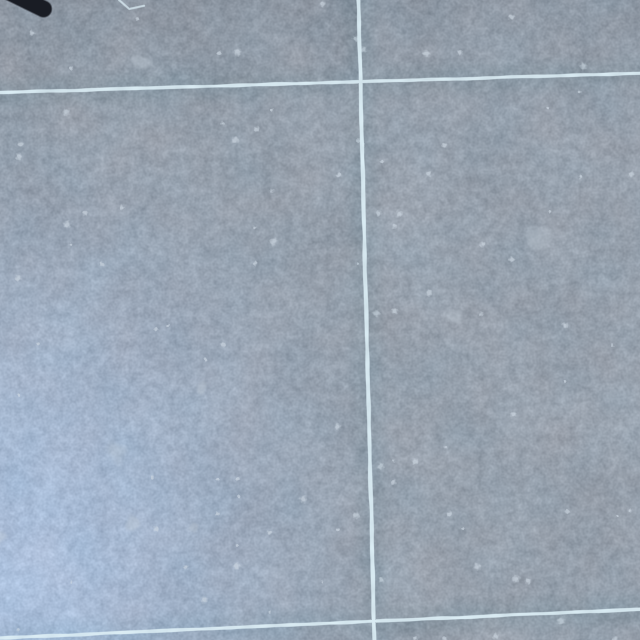
A WebGL 2 fragment shader for this texture:

```glsl
#version 300 es
precision highp float;
// Large grey stone floor tiles with thin pale joints, seen slightly askew.
// A skewed grid gives the joints; layered gradient noise gives the stone grain,
// with scattered flecks, cool light from the lower left and small debris.

uniform vec2 u_resolution;
out vec4 fragColor;

const float TILE = 0.845;
const vec3 STONE = vec3(0.59, 0.63, 0.677);
const vec3 COOL_LIGHT = vec3(0.67, 0.75, 0.86);
const vec3 FLECK = vec3(0.76, 0.80, 0.84);
const vec3 JOINT = vec3(0.86, 0.93, 0.96);
const vec3 DARK_PEG = vec3(0.10, 0.11, 0.14);

vec2 hash2(vec2 p) {
    vec3 q = fract(p.xyx * vec3(0.1031, 0.1030, 0.0973));
    q += dot(q, q.yzx + 33.33);
    return fract((q.xx + q.yz) * q.zy);
}

float cornerSlope(vec2 cell, vec2 corner, vec2 f) {
    float angle = 6.2832 * hash2(cell + corner).x;
    return dot(vec2(cos(angle), sin(angle)), f - corner);
}

float gradientNoise(vec2 p) {
    vec2 i = floor(p), f = fract(p);
    vec2 s = f * f * f * (f * (f * 6.0 - 15.0) + 10.0);
    float low = mix(cornerSlope(i, vec2(0, 0), f), cornerSlope(i, vec2(1, 0), f), s.x);
    float high = mix(cornerSlope(i, vec2(0, 1), f), cornerSlope(i, vec2(1, 1), f), s.x);
    return mix(low, high, s.y);
}

float fractalNoise(vec2 p, int octaves) {
    float sum = 0.0, gain = 1.0;
    for (int i = 0; i < octaves; i++) {
        sum += gain * gradientNoise(p);
        p = mat2(1.6, 1.2, -1.2, 1.6) * p + 17.3;
        gain *= 0.75;
    }
    return sum;
}

// Soft round spots, at most one in each cell
float flecks(vec2 p, float cells, float density, float radius) {
    vec2 q = p * cells, cell = floor(q);
    vec2 pick = hash2(cell + 71.0);
    vec2 centre = 0.3 + 0.4 * hash2(cell + 13.0);
    float size = radius * (0.5 + pick.y);
    float d = length(fract(q) - centre) + 0.12 * gradientNoise(q * 6.0);
    return step(pick.x, density) * (1.0 - smoothstep(0.2 * size, size, d));
}

float segmentDistance(vec2 p, vec2 a, vec2 b) {
    vec2 ab = b - a;
    return length(p - a - ab * clamp(dot(p - a, ab) / dot(ab, ab), 0.0, 1.0));
}

float fillMask(float d, float soft) {
    return 1.0 - smoothstep(-soft, soft, d);
}

// Tile coordinates: joints lie on whole numbers
vec2 tileGrid(vec2 p) {
    float column = (p.x - 0.585 + 0.025 * p.y) / TILE;
    float row = (p.y - 0.003 - 0.045 * p.x) / (0.8525 - 0.015 * p.x);
    return vec2(column, row);
}

vec3 stoneColour(vec2 p, vec2 tileId) {
    float glow = 1.0 - smoothstep(0.0, 0.8, length((p - vec2(0.0, 0.1)) * vec2(1.15, 1.0)));
    vec3 colour = mix(STONE, COOL_LIGHT, glow);
    vec2 q = p + 3.7 * tileId;
    float mottling = fractalNoise(q * 7.0, 3);
    float grain = fractalNoise(q * 62.0, 3);
    float grit = gradientNoise(q * 210.0);
    colour += 0.028 * mottling + 0.055 * grain + 0.035 * grit;
    colour += vec3(0.012, -0.002, -0.008) * fractalNoise(q * 11.0 + 40.0, 2);
    colour += 0.012 * (hash2(tileId + 9.0).x - 0.5);
    colour -= 0.035 * smoothstep(0.82, 1.0, p.y);
    // Worn patches and bright mineral specks
    colour = mix(colour, FLECK, 0.35 * flecks(q, 9.0, 0.12, 0.18));
    return mix(colour, FLECK + 0.05, 0.65 * flecks(q, 38.0, 0.07, 0.2));
}

void main() {
    vec2 p = gl_FragCoord.xy / u_resolution;
    float soft = max(0.0012, 0.8 / min(u_resolution.x, u_resolution.y));
    vec2 grid = tileGrid(p);
    vec3 colour = stoneColour(p, floor(grid));

    // Joints with slight wobble, uneven width and a dim border
    vec2 wobble = 0.0012 * vec2(gradientNoise(vec2(3.0, p.y * 13.0)), gradientNoise(vec2(p.x * 13.0, 8.0)));
    vec2 d = abs((fract(grid + 0.5) - 0.5) * TILE + wobble);
    vec2 halfWidth = vec2(0.0031, 0.0026) + 0.0009 * gradientNoise(p * 34.0);
    float jointDistance = min(d.x - halfWidth.x, d.y - halfWidth.y);
    colour -= vec3(0.035, 0.022, 0.022) * (1.0 - smoothstep(0.0, 0.035, jointDistance));
    float shade = 0.92 + 0.15 * gradientNoise(p * 45.0);
    colour = mix(colour, JOINT, shade * fillMask(jointDistance, soft));

    // Dark peg and pale scrap lying near the upper left corner
    float peg = segmentDistance(p, vec2(0.015, 1.012), vec2(0.068, 0.986)) - 0.013;
    colour = mix(colour, DARK_PEG, fillMask(peg, soft * 1.5));
    vec2 bend = vec2(0.202, 0.986);
    float scrap = min(segmentDistance(p, vec2(0.186, 1.0), bend), segmentDistance(p, bend, vec2(0.225, 0.991)));
    colour = mix(colour, JOINT, 0.75 * fillMask(scrap - 0.0016, soft));

    fragColor = vec4(clamp(colour, 0.0, 1.0), 1.0);
}
```
